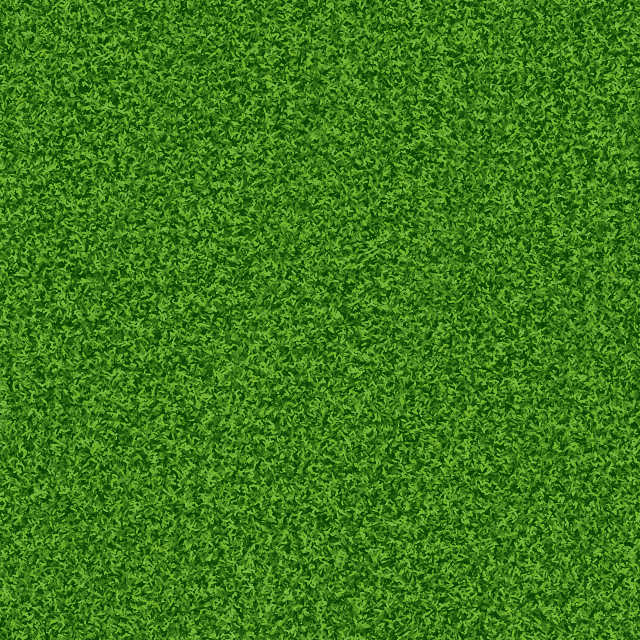
This texture is drawn by a three.js fragment shader. Its source:

```glsl
varying vec2 vUv;

const vec3 SHADE_GREEN = vec3(0.04, 0.26, 0.01);
const vec3 MID_GREEN = vec3(0.25, 0.48, 0.10);
const vec3 WARM_LIGHT = vec3(0.46, 0.70, 0.13);
const vec3 COOL_LIGHT = vec3(0.49, 0.74, 0.30);

const int LAYERS = 4;
const float CELLS = 130.0;          // blades per side in each layer
const float HALF_LENGTH = 0.0046;
const float HALF_WIDTH = 0.0014;
const float EDGE = 0.0009;          // softness of a blade's outline
const float BEND = 45.0;            // strongest curvature of a blade
const float LEAN = 0.785;           // blades lean to either diagonal
const float LEAN_SPREAD = 1.3;
const float DARKEST = -0.08;
const float BRIGHTEST = 1.25;

float hash(vec2 p) {
  return fract(sin(dot(p, vec2(127.1, 311.7))) * 43758.5453);
}

vec2 hash2(vec2 p) {
  return vec2(hash(p), hash(p + vec2(19.3, 47.7)));
}

// Coverage of one curved blade centred at the origin
float bladeMask(vec2 p, float angle, float bend) {
  float c = cos(angle);
  float s = sin(angle);
  vec2 q = vec2(c * p.x + s * p.y, c * p.y - s * p.x);
  q.y += bend * q.x * q.x;
  float beyondTip = max(abs(q.x) - HALF_LENGTH + HALF_WIDTH, 0.0);
  float d = length(vec2(beyondTip, q.y)) - HALF_WIDTH;
  return 1.0 - smoothstep(-EDGE, EDGE, d);
}

// Paints one layer of blades over the surface: x = tone, y = coolness
vec2 paintLayer(vec2 surface, vec2 uv, float layer) {
  vec2 offset = hash2(vec2(layer, 7.0));
  vec2 grid = uv * CELLS + offset;
  vec2 home = floor(grid);

  for (int j = -1; j <= 1; j++) {
    for (int i = -1; i <= 1; i++) {
      vec2 cell = home + vec2(float(i), float(j));
      vec2 seed = cell + layer * vec2(37.2, 61.4);
      vec2 root = cell + hash2(seed);
      vec2 shape = hash2(seed + 5.1);
      vec2 look = hash2(seed + 11.6);

      float side = shape.x < 0.5 ? -1.0 : 1.0;
      float spread = fract(shape.x * 2.0) - 0.5;
      float angle = side * LEAN + spread * LEAN_SPREAD;
      float bend = (shape.y * 2.0 - 1.0) * BEND;

      float mask = bladeMask((grid - root) / CELLS, angle, bend);
      vec2 blade = vec2(mix(DARKEST, BRIGHTEST, look.x), look.y);
      surface = mix(surface, blade, mask);
    }
  }
  return surface;
}

vec3 grassColor(vec2 surface) {
  float tone = clamp(surface.x, 0.0, 1.0);
  vec3 light = mix(WARM_LIGHT, COOL_LIGHT, surface.y);
  vec3 color = mix(SHADE_GREEN, MID_GREEN, min(tone * 2.0, 1.0));
  return mix(color, light, max(tone * 2.0 - 1.0, 0.0));
}

void main() {
  // Dark ground first, then blades from back to front
  vec2 surface = vec2(0.0, 0.5);
  for (int k = 0; k < LAYERS; k++) {
    surface = paintLayer(surface, vUv, float(k));
  }
  gl_FragColor = vec4(grassColor(surface), 1.0);
}
```
